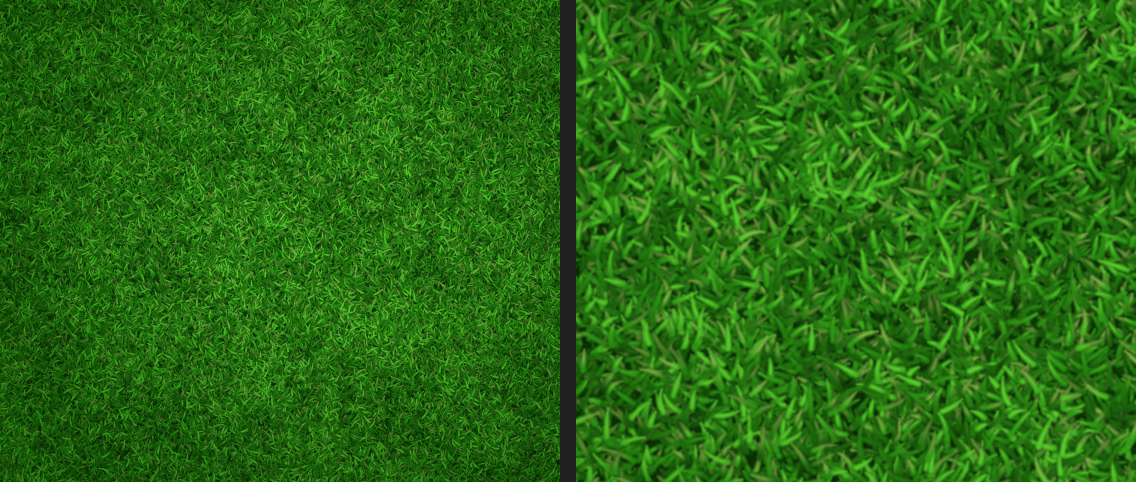
Left, the full canvas; right, a detail of the centre.
A Shadertoy shader for this texture:

```glsl
// A dense mown lawn seen from above: many layers of short, tapered blades
// are scattered on jittered grids and stacked from dark depth to sunlit tips.
// Soft noise varies the tone in patches, and light falls off toward the borders.

const int   LAYERS       = 16;
const float CELL         = 0.0180;  // grid spacing, in canvas heights
const float BLADE_LENGTH = 0.0110;  // largest half length
const float BLADE_WIDTH  = 0.0019;  // half width near the root
const float SOFTNESS     = 0.0018;  // edge blur
const float SPREAD       = 2.8;     // range of blade directions, radians
const float BEND         = 0.22;
const float SHADOW       = 0.16;
const float DRY_SHARE    = 0.24;
const vec2  LIGHT_CENTER = vec2(0.60, 0.56);
const vec3  LIGHT_INNER  = vec3(1.20, 1.22, 1.12);
const vec3  LIGHT_OUTER  = vec3(0.66, 0.87, 0.48);

const vec3 SOIL   = vec3(0.04, 0.17, 0.015);
const vec3 DEEP   = vec3(0.03, 0.18, 0.01);
const vec3 SHADE  = vec3(0.09, 0.32, 0.04);
const vec3 GREEN  = vec3(0.12, 0.40, 0.05);
const vec3 LIT    = vec3(0.15, 0.49, 0.07);
const vec3 BRIGHT = vec3(0.29, 0.66, 0.15);
const vec3 DRY    = vec3(0.41, 0.53, 0.24);

vec4 hash4(vec3 p) {
    vec4 q = fract(p.xyzx * vec4(0.1031, 0.1030, 0.0973, 0.1099));
    q += dot(q, q.wzxy + 33.33);
    return fract((q.xxyz + q.yzzw) * q.zywx);
}

float noise(vec2 p) {
    vec2 i = floor(p), f = fract(p);
    f = f * f * (3.0 - 2.0 * f);
    float a = hash4(vec3(i, 91.0)).x;
    float b = hash4(vec3(i + vec2(1, 0), 91.0)).x;
    float c = hash4(vec3(i + vec2(0, 1), 91.0)).x;
    float d = hash4(vec3(i + vec2(1, 1), 91.0)).x;
    return mix(mix(a, b, f.x), mix(c, d, f.x), f.y);
}

// Tone from 0 (shadow) to 1 (sunlit) to grass colour.
vec3 grassRamp(float t) {
    vec3 c = mix(DEEP, SHADE, smoothstep(0.0, 0.25, t));
    c = mix(c, GREEN, smoothstep(0.25, 0.50, t));
    c = mix(c, LIT, smoothstep(0.50, 0.72, t));
    return mix(c, BRIGHT, smoothstep(0.72, 1.0, t));
}

// Returns distance to the blade edge and the position from root (0) to tip (1).
vec2 blade(vec2 p, float angle, float halfLength, float bend) {
    vec2 dir = vec2(cos(angle), sin(angle));
    vec2 q = vec2(dot(p, dir), dot(p, vec2(-dir.y, dir.x)));
    float along = clamp(q.x / halfLength, -1.0, 1.0);
    q.y -= bend * halfLength * (along * along - 0.4);
    float height = 0.5 + 0.5 * along;
    float width = BLADE_WIDTH * mix(1.0, 0.3, height * height);
    return vec2(length(vec2(q.x - along * halfLength, q.y)) - width, height);
}

// Paints one layer of scattered blades over the colour below.
vec3 addLayer(vec3 color, vec2 uv, float layer, float patchTone, float blur) {
    float depth = layer / float(LAYERS - 1);
    vec2 grid = uv / CELL + hash4(vec3(layer, 7.0, 3.0)).xy * 40.0 + 20.0;
    vec2 home = floor(grid);
    for (int y = -1; y <= 1; y++)
    for (int x = -1; x <= 1; x++) {
        vec2 cell = home + vec2(x, y);
        vec4 place = hash4(vec3(cell, layer + 1.0));
        vec4 look = hash4(vec3(cell, layer + 47.0));
        vec2 p = (grid - cell - place.xy) * CELL;
        float angle = 1.5708 + (place.z - 0.5) * SPREAD;
        float halfLength = BLADE_LENGTH * mix(0.35, 1.0, place.w);
        vec2 b = blade(p, angle, halfLength, (look.y - 0.5) * 2.0 * BEND);

        float tone = 0.62 + 0.82 * (look.x - 0.5) + 0.28 * (depth - 0.7)
                   + 0.30 * (b.y - 0.5) + patchTone;
        vec3 bladeColor = grassRamp(tone);
        float dry = step(look.z, DRY_SHARE) * smoothstep(0.05, 0.6, b.y);
        bladeColor = mix(bladeColor, DRY * mix(0.75, 1.15, look.w), 0.85 * dry);

        color *= 1.0 - SHADOW * (1.0 - smoothstep(0.0, 0.0028, b.x));
        color = mix(color, bladeColor, 1.0 - smoothstep(-blur, blur, b.x));
    }
    return color;
}

void mainImage(out vec4 fragColor, in vec2 fragCoord) {
    vec2 uv = fragCoord / iResolution.y;
    vec2 screen = fragCoord / iResolution.xy;
    float blur = max(SOFTNESS, 0.6 / iResolution.y);

    // Broad patches and small tufts
    float patchTone = 0.22 * (noise(uv * 9.0 + 3.0) - 0.5)
                    + 0.28 * (noise(uv * 38.0 + 11.0) - 0.5);

    vec3 color = SOIL;
    for (int i = 0; i < LAYERS; i++)
        color = addLayer(color, uv, float(i), patchTone, blur);

    // Light falloff, with purer green toward the borders
    float falloff = smoothstep(0.1, 0.8, length(screen - LIGHT_CENTER));
    color *= mix(LIGHT_INNER, LIGHT_OUTER, falloff);
    fragColor = vec4(color, 1.0);
}
```
